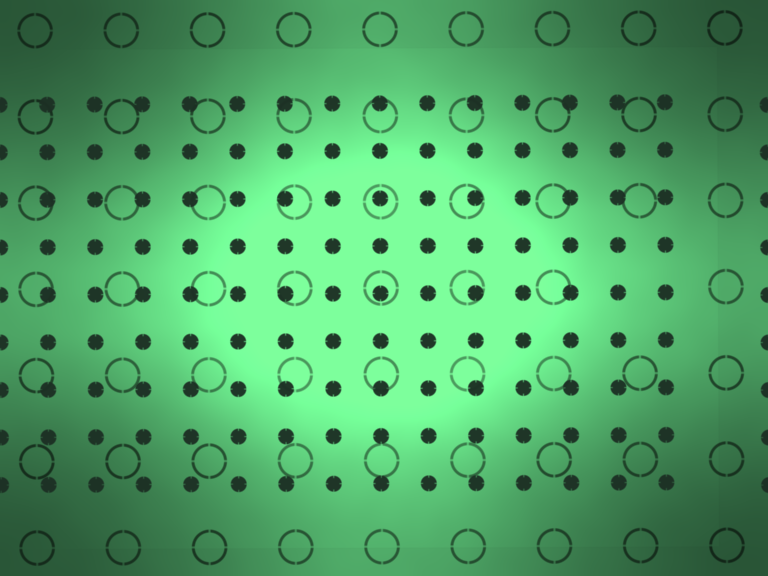
Give the GLSL for this pattern, as a WebGL 1 fragment shader.

```glsl
precision highp float;
// Backlit green sheet with a grid of split rings over a finer grid of notched dots.

uniform vec2 u_resolution;

const float PI = 3.14159265;

vec2 hashGradient(vec2 cell) {
  float angle = 2.0 * PI * fract(sin(dot(cell, vec2(127.1, 311.7))) * 43758.5);
  return vec2(cos(angle), sin(angle));
}

// Gradient noise that wraps after a whole number of cells
float wrappedNoise(vec2 p, vec2 period) {
  vec2 cell = floor(p), f = fract(p);
  vec2 s = f * f * f * (f * (f * 6.0 - 15.0) + 10.0);
  vec2 lo = mod(cell, period), hi = mod(cell + 1.0, period);
  float a = dot(hashGradient(lo), f);
  float b = dot(hashGradient(vec2(hi.x, lo.y)), f - vec2(1.0, 0.0));
  float c = dot(hashGradient(vec2(lo.x, hi.y)), f - vec2(0.0, 1.0));
  float d = dot(hashGradient(hi), f - 1.0);
  return mix(mix(a, b, s.x), mix(c, d, s.x), s.y);
}

// Index of the nearest grid point, limited to a finite array
vec2 nearestIndex(vec2 p, float pitch, vec2 first, vec2 last) {
  return clamp(floor(p / pitch + 0.5), first, last);
}

float fill(float dist, float blur) {
  return 1.0 - smoothstep(-blur, blur, dist);
}

// Distance to the upright cross through the origin
float crossDistance(vec2 p) {
  return min(abs(p.x), abs(p.y));
}

float ringMask(vec2 p, float blur) {
  float band = fill(abs(length(p) - 0.0283) - 0.0025, blur);
  return band * (1.0 - 0.75 * fill(crossDistance(p) - 0.0018, blur));
}

float dotMask(vec2 p, float blur) {
  float r = length(p);
  float notch = fill(crossDistance(p) - 0.001, blur) * smoothstep(0.008, 0.012, r);
  return fill(r - 0.0138, blur) * (1.0 - 0.6 * notch);
}

void main() {
  vec2 uv = gl_FragCoord.xy / u_resolution;
  vec2 p = uv * vec2(4.0 / 3.0, 1.0);
  float blur = max(0.0018, 0.6 / u_resolution.y);

  // Wrap inside the empty right margin so dots on the left edge stay whole
  p.x = mod(p.x + 0.03, 4.0 / 3.0) - 0.03;

  // Both grids share a slight tilt
  vec2 q = mat2(1.0, -0.004, 0.004, 1.0) * (p - vec2(0.6615, 0.5));

  // Lamp glow: periodic falloff, clipped in the middle
  vec2 falloff = sin(PI * (uv - 0.5));
  float light = 1.31 * exp(-0.68 * dot(falloff, falloff));

  // Cloudy wear
  light *= 1.0 + 0.03 * wrappedNoise(uv * vec2(8.0, 6.0), vec2(8.0, 6.0))
               + 0.02 * wrappedNoise(uv * vec2(24.0, 18.0), vec2(24.0, 18.0));

  // Faint overlaid film with a creased border
  float film = max(q.x - 0.586, abs(q.y + 0.0175) - 0.4345);
  float fade = smoothstep(0.0, 0.25, p.x);
  light *= 1.0 + fade * (0.035 * fill(film, 0.003) - 0.03 * fill(abs(film) - 0.001, blur));

  vec3 color = min(vec3(0.45, 1.0, 0.58) * light + vec3(0.01, 0.0, 0.02),
                   vec3(0.49, 1.0, 0.61));

  // Translucent rings, nine by seven with one missing
  vec2 ringIndex = nearestIndex(q, 0.1497, vec2(-4.0, -3.0), vec2(4.0, 3.0));
  float present = step(0.5, distance(ringIndex, vec2(3.0, 0.0)));
  float ring = present * ringMask(q - ringIndex * 0.1497, blur);
  float opacity = mix(0.54, 0.42, smoothstep(0.5, 1.1, light));
  opacity += 0.03 * hashGradient(ringIndex + 20.0).x;
  color *= 1.0 - opacity * ring;

  // Dark dots, fifteen by nine
  vec2 dotOrigin = q + vec2(0.0009, 0.0095);
  vec2 dotIndex = nearestIndex(dotOrigin, 0.0825, vec2(-8.0, -4.0), vec2(6.0, 4.0));
  float spot = dotMask(dotOrigin - dotIndex * 0.0825, blur);
  color = mix(color, vec3(0.11, 0.185, 0.14), 0.96 * spot);

  gl_FragColor = vec4(color, 1.0);
}
```
